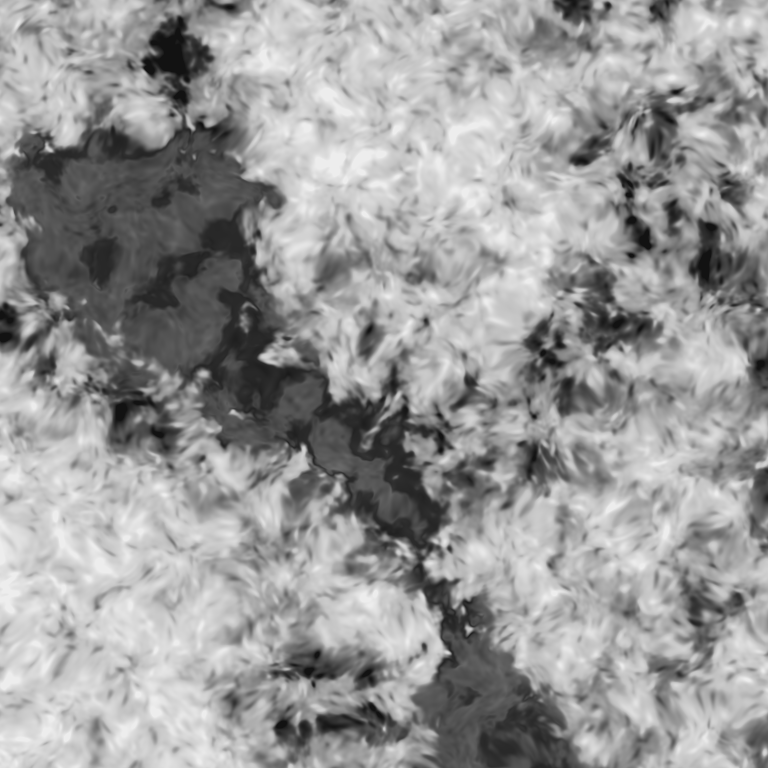
Reproduce this texture procedurally as a WebGL 1 fragment shader.

```glsl
precision highp float;
// Grey mossy ground with ragged tufts, parted by a dark diagonal strip of bare soil.
uniform vec2 u_resolution;

float hash(vec2 p) {
  vec3 q = fract(vec3(p.xyx) * 0.1031);
  q += dot(q, q.yzx + 33.33);
  return fract((q.x + q.y) * q.z);
}

float noise(vec2 p) {
  vec2 i = floor(p), f = fract(p);
  f = f * f * (3.0 - 2.0 * f);
  return mix(mix(hash(i), hash(i + vec2(1.0, 0.0)), f.x),
             mix(hash(i + vec2(0.0, 1.0)), hash(i + 1.0), f.x), f.y);
}

float fbm(vec2 p) {
  float sum = 0.0, weight = 0.53;
  for (int i = 0; i < 4; i++) {
    sum += weight * noise(p);
    p = mat2(1.6, 1.2, -1.2, 1.6) * p + 17.3;
    weight *= 0.5;
  }
  return sum;
}

// Soft short leaves, one per cell, each with its own angle and signed tone.
float leaves(vec2 p) {
  vec2 cell = floor(p);
  float sum = 0.0;
  for (int y = -1; y <= 1; y++) {
    for (int x = -1; x <= 1; x++) {
      vec2 id = cell + vec2(float(x), float(y));
      vec2 d = p - id - vec2(hash(id + 3.1), hash(id + 41.7));
      float angle = 6.2832 * hash(id + 87.5);
      vec2 axis = vec2(cos(angle), sin(angle));
      float along = dot(d, axis);
      float across = dot(d, vec2(-axis.y, axis.x)) + 0.25 * along * along;
      sum += (hash(id + 129.3) - 0.5) * exp(-3.5 * along * along - 17.0 * across * across);
    }
  }
  return sum;
}

void main() {
  vec2 uv = gl_FragCoord.xy / min(u_resolution.x, u_resolution.y);
  vec2 warp = vec2(noise(uv * 19.0), noise(uv * 19.0 + 50.0)) - 0.5;
  vec2 p = uv + 0.025 * warp;

  float broad = fbm(p * 4.5 + 11.0);
  float tuft = fbm(p * 23.0 + 70.0);
  float grain = leaves(p * 38.0 + 200.0) + leaves(p * 66.0 + 300.0);
  float speck = noise(p * 150.0) - 0.5;

  // Moss: broad light and shade, tufts, leaves and dark gaps between them.
  float moss = 0.70 + 0.8 * (broad - 0.5) + 0.65 * (tuft - 0.5);
  moss += 0.46 * grain + 0.07 * speck;
  float shade = smoothstep(0.56, 0.36, broad);
  float gaps = smoothstep(0.52, 0.34, tuft + 0.25 * grain);
  moss -= 0.24 * shade * gaps;
  moss -= 0.5 * max(moss - 0.76, 0.0);

  // Soil strip: a bulge at upper left, a narrow waist, wider at the bottom.
  float along = uv.x - uv.y;
  float bulge = exp(-pow(abs(along + 0.45) / 0.18, 2.0));
  float foot = smoothstep(0.3, 0.55, along);
  float centre = 0.84 + 0.05 * bulge - 0.4 * max(along - 0.22, 0.0);
  float halfWidth = 0.065 + 0.09 * bulge + 0.055 * foot;
  float side = uv.x + uv.y - centre;
  float edge = abs(side) - halfWidth;
  edge += 0.22 * (tuft - 0.5) + 0.24 * (broad - 0.5) + 0.06 * grain;
  edge += 0.25 * smoothstep(-0.72, -0.95, along);
  float bare = smoothstep(0.025, -0.03, edge);
  float halo = smoothstep(0.12, -0.02, edge);

  // Soil is smooth and dull, with black clumps in the waist and on the upper rim.
  float soil = 0.34 + 0.13 * grain + 0.05 * speck + 0.12 * (broad - 0.5);
  float waist = (1.0 - bulge) * (1.0 - foot);
  float rim = smoothstep(0.2, 0.9, side / halfWidth);
  float clumps = smoothstep(0.56, 0.72, tuft + 0.17 * waist + 0.18 * rim + 0.2 * grain);
  soil = mix(soil, 0.14 + 0.08 * grain, 0.9 * clumps);

  float tone = mix(moss - 0.08 * halo, soil, bare);
  gl_FragColor = vec4(vec3(clamp(tone, 0.07, 0.93)), 1.0);
}
```
